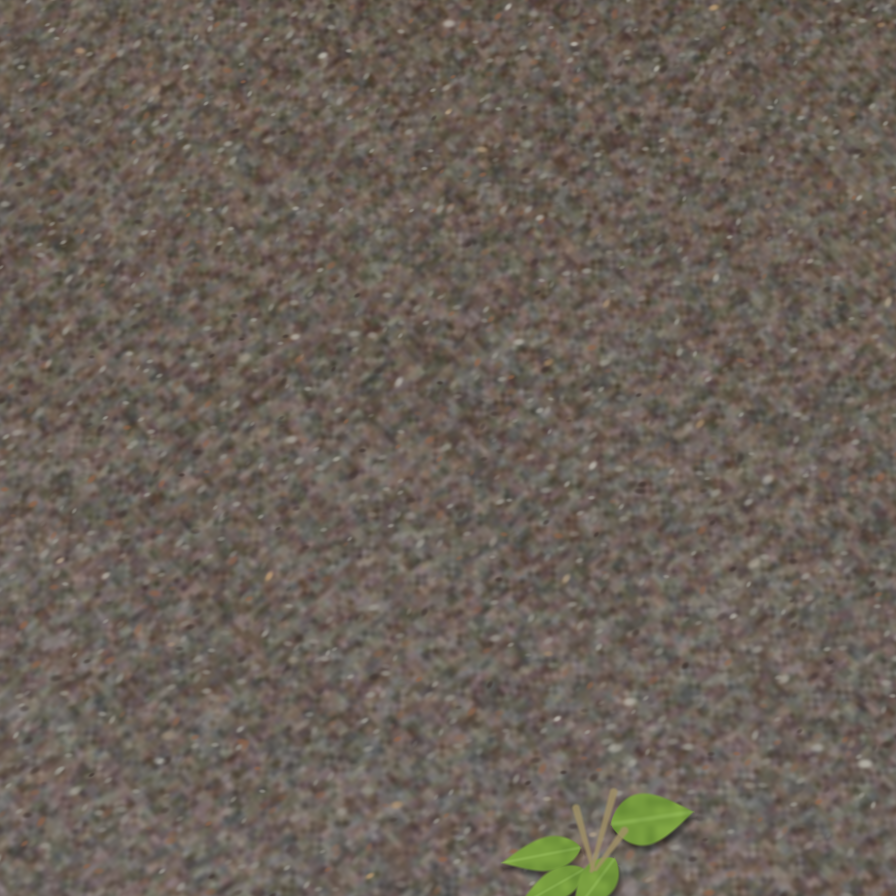
Reproduce this texture procedurally as a WebGL 2 fragment shader.

```glsl
#version 300 es
precision highp float;
// Weathered brown-grey asphalt with soft mineral grains and a small green seedling.

uniform vec2 u_resolution;
out vec4 fragColor;

const vec3 ASPHALT_TOP = vec3(0.405, 0.363, 0.325);
const vec3 ASPHALT_BOTTOM = vec3(0.422, 0.387, 0.362);
const vec3 PALE_STONE = vec3(0.62, 0.61, 0.575);
const vec3 RUSTY_STONE = vec3(0.56, 0.39, 0.29);
const vec3 DARK_PIT = vec3(0.25, 0.205, 0.19);
const vec3 CHIP_COOL = vec3(0.76, 0.75, 0.71);
const vec3 CHIP_WARM = vec3(0.76, 0.62, 0.45);
const vec3 LEAF_LIGHT = vec3(0.53, 0.68, 0.28);
const vec3 LEAF_DARK = vec3(0.33, 0.47, 0.17);
const vec3 STEM = vec3(0.62, 0.56, 0.40);
const float COARSE_FREQ = 82.0;
const float FINE_FREQ = 150.0;
const float COARSE_CONTRAST = 0.15;
const float FINE_CONTRAST = 0.13;
const float TINT_CONTRAST = 0.07;
const float GRAIN_CELLS = 58.0;
const float CHIP_CELLS = 19.0;
const float PERSPECTIVE = 0.25;
const float SOFTNESS = 0.0022;

// Leaves run from base (xy) to tip (zw).
const vec4 LEAVES[4] = vec4[4](
  vec4(0.682, 0.080, 0.774, 0.094), vec4(0.648, 0.054, 0.560, 0.037),
  vec4(0.652, 0.030, 0.578, -0.012), vec4(0.686, 0.042, 0.640, -0.020));
const float LEAF_WIDTHS[4] = float[4](0.029, 0.019, 0.017, 0.020);
const vec4 STEMS[3] = vec4[3](
  vec4(0.660, 0.028, 0.685, 0.116), vec4(0.662, 0.030, 0.643, 0.098),
  vec4(0.665, 0.030, 0.697, 0.073));

float hash(vec2 p) {
  return fract(sin(dot(p, vec2(127.1, 311.7))) * 43758.5453);
}

float noise(vec2 p) {
  vec2 i = floor(p), f = fract(p);
  f = f * f * (3.0 - 2.0 * f);
  return mix(mix(hash(i), hash(i + vec2(1, 0)), f.x),
             mix(hash(i + vec2(0, 1)), hash(i + vec2(1, 1)), f.x), f.y);
}

mat2 rotation(float a) {
  float c = cos(a), s = sin(a);
  return mat2(c, s, -s, c);
}

// Lays one soft, tilted fleck in some cells of a jittered grid.
vec3 scatter(vec3 base, vec2 p, float chance, float size, bool chips) {
  vec2 cell = floor(p);
  for (int y = -1; y <= 1; y++) {
    for (int x = -1; x <= 1; x++) {
      vec2 id = cell + vec2(x, y);
      if (hash(id + 3.7) > chance) continue;
      vec2 d = p - id - vec2(hash(id + 11.3), hash(id + 23.9));
      float kind = hash(id + 41.1), strength = hash(id + 57.7);
      d = rotation(-0.5 - 1.2 * (hash(id + 71.3) - 0.5)) * d;
      float r = size * mix(0.65, 1.3, hash(id + 83.9));
      float cover = exp(-1.6 * pow(length(d / vec2(1.35, 0.8)) / r, 3.0));
      vec3 stone = chips ? mix(CHIP_COOL, CHIP_WARM, smoothstep(0.5, 0.9, kind))
        : kind < 0.58 ? PALE_STONE : kind < 0.76 ? RUSTY_STONE : DARK_PIT;
      base = mix(base, stone, cover * mix(0.12, 0.8, strength * strength));
    }
  }
  return base;
}

vec3 asphalt(vec2 uv) {
  // Grains shrink a little toward the far edge.
  vec2 p = vec2((uv.x - 0.5) * (1.0 + PERSPECTIVE * uv.y), uv.y * (1.0 + 0.5 * PERSPECTIVE * uv.y));
  vec2 q = rotation(-0.45) * p * vec2(1.0, 1.1);
  float coarse = noise(q * COARSE_FREQ * vec2(0.85, 1.15)) - 0.5;
  float fine = noise(rotation(0.8) * p * FINE_FREQ + 31.0) - 0.5;
  float patches = noise(uv * 5.0 + 9.0) - 0.5;
  float tint = noise(q * COARSE_FREQ * 0.9 + 67.0) - 0.5;
  float warmth = noise(q * COARSE_FREQ * 1.2 + 131.0) - 0.5;
  vec3 col = mix(ASPHALT_BOTTOM, ASPHALT_TOP, smoothstep(0.0, 1.0, uv.y));
  col += COARSE_CONTRAST * coarse + FINE_CONTRAST * fine + 0.025 * patches;
  col += TINT_CONTRAST * (tint * vec3(0.7, -0.5, -0.3) + warmth * vec3(0.3, 0.2, -0.8));
  col = scatter(col, p * GRAIN_CELLS, 0.5, 0.27, false);
  return scatter(col, p * CHIP_CELLS + 7.0, 0.34, 0.11, true);
}

// Returns position along the leaf, signed side and distance to its outline.
vec3 leafShape(vec2 uv, vec4 leaf, float width) {
  vec2 axis = leaf.zw - leaf.xy;
  float len = length(axis);
  vec2 dir = axis / len, d = uv - leaf.xy;
  float t = dot(d, dir) / len, side = dot(d, vec2(-dir.y, dir.x));
  float profile = sin(3.1416 * pow(clamp(t, 0.0, 1.0), 0.72));
  float edge = max(abs(side) - width * profile, max(-t, t - 1.0) * len);
  return vec3(t, side / width, edge);
}

vec3 seedling(vec3 col, vec2 uv) {
  for (int i = 0; i < 4; i++) {
    float shade = leafShape(uv + vec2(-0.003, 0.007), LEAVES[i], LEAF_WIDTHS[i]).z;
    col *= 1.0 - 0.4 * smoothstep(0.005, -0.006, shade);
  }
  for (int i = 0; i < 4; i++) {
    vec3 s = leafShape(uv, LEAVES[i], LEAF_WIDTHS[i]);
    float mottling = noise(uv * 95.0 + float(i) * 13.0);
    vec3 green = mix(LEAF_DARK, LEAF_LIGHT, 0.3 + 0.5 * mottling + 0.2 * s.x);
    green += 0.06 * smoothstep(0.16, 0.0, abs(s.y));
    col = mix(col, green, smoothstep(SOFTNESS, -SOFTNESS, s.z));
  }
  for (int i = 0; i < 3; i++) {
    vec2 axis = STEMS[i].zw - STEMS[i].xy, d = uv - STEMS[i].xy;
    float t = clamp(dot(d, axis) / dot(axis, axis), 0.0, 1.0);
    float edge = length(d - axis * t) - mix(0.002, 0.0042, t);
    col = mix(col, STEM, 0.85 * smoothstep(SOFTNESS, -SOFTNESS, edge));
  }
  return col;
}

void main() {
  vec2 uv = gl_FragCoord.xy / u_resolution;
  fragColor = vec4(clamp(seedling(asphalt(uv), uv), 0.0, 1.0), 1.0);
}
```
